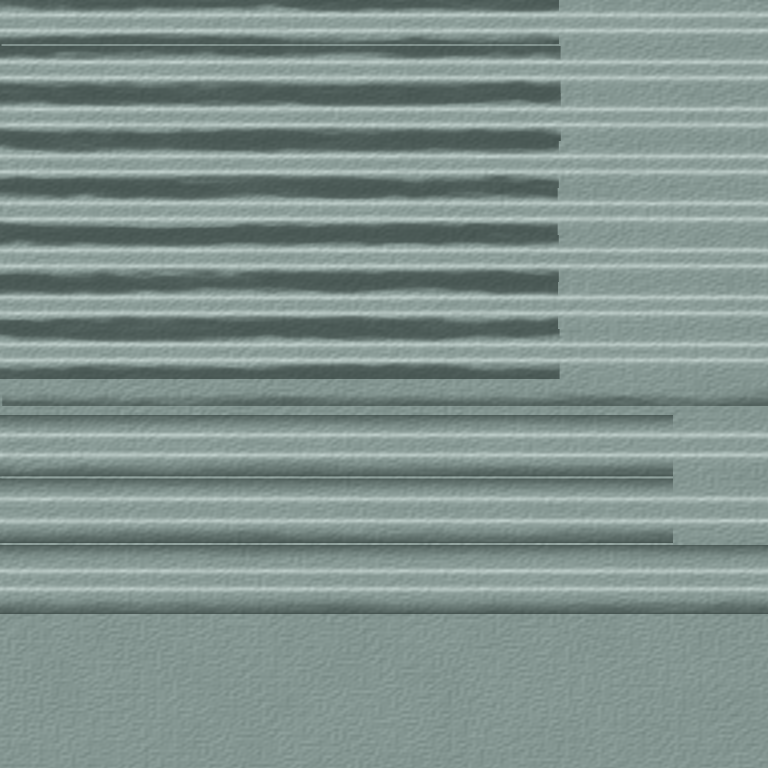
This background is drawn by a WebGL 1 fragment shader. Its source:

```glsl
precision highp float;
// Weathered grey-green metal shutter: ribbed slats, shadowed grooves and a plain sill.

#define SLAT_PITCH 0.0613
#define FIRST_SLAT 0.0297
#define RIB_GAP 0.0102
#define SLAT_RIGHT 0.7285
#define SLAT_BOTTOM 0.4935
#define PANEL_RIGHT 0.8763
#define RIB_WIDTH 0.0034
#define GRAIN 0.065
#define BASE vec3(0.515, 0.585, 0.568)
#define SHADOW vec3(0.275, 0.332, 0.318)
#define SHINE vec3(0.74, 0.80, 0.785)

uniform vec2 u_resolution;

float hash(vec2 p) {
  return fract(sin(dot(p, vec2(127.1, 311.7))) * 43758.5453);
}

float noise(vec2 p) {
  vec2 i = floor(p), f = fract(p);
  f = f * f * (3.0 - 2.0 * f);
  return mix(mix(hash(i), hash(i + vec2(1.0, 0.0)), f.x),
             mix(hash(i + vec2(0.0, 1.0)), hash(i + vec2(1.0, 1.0)), f.x), f.y);
}

// Horizontally drawn-out stains, centred on zero
float smudge(vec2 p) {
  return 0.6 * noise(p * vec2(9.0, 75.0)) + 0.4 * noise(p * vec2(37.0, 160.0)) - 0.5;
}

// Antialiased rectangle between two corners
float box(vec2 p, vec2 lo, vec2 hi) {
  vec2 aa = 0.6 / u_resolution;
  vec2 m = smoothstep(lo - aa, lo + aa, p) * (1.0 - smoothstep(hi - aa, hi + aa, p));
  return m.x * m.y;
}

// Narrow glint with a soft halo
float rib(float d) {
  float k = d / RIB_WIDTH;
  return 0.62 * exp(-k * k) + 0.25 * exp(-abs(d) / 0.0065);
}

float ribPair(float y, float center, float gap) {
  return rib(y - center - gap) + rib(y - center + gap);
}

// Shadow gathering along the top and bottom edges of a panel
float panelShade(vec2 p, float top, float bottom, float right, float stain) {
  float upper = 1.0 - smoothstep(0.0, 0.021, p.y - top + 0.004 * stain);
  float lower = 1.0 - smoothstep(0.0, 0.023, bottom - p.y + 0.010 * stain);
  float seam = exp(-abs(p.y - top) / 0.0018) + exp(-abs(p.y - bottom) / 0.0018);
  float shade = clamp(0.65 * upper + 0.75 * lower + 0.35 * seam, 0.0, 1.0);
  return shade * box(p, vec2(-0.1, top), vec2(right, bottom));
}

// Thin bright seam
float seamLine(vec2 p, float y, float right) {
  return box(p, vec2(0.002, y - 0.0012), vec2(right, y + 0.0012));
}

void main() {
  vec2 p = gl_FragCoord.xy / u_resolution;
  p.y = 1.0 - p.y; // measure downward from the top
  float stain = smudge(p);

  // Repeating slats: ribs run full width, grooves stop at a stepped edge
  float row = clamp(floor((p.y - FIRST_SLAT) / SLAT_PITCH + 0.5), 0.0, 7.0);
  float slatY = p.y - FIRST_SLAT - row * SLAT_PITCH;
  float slatEdge = SLAT_RIGHT + 0.005 * (hash(vec2(row, 4.0)) - 0.5);
  float groove = smoothstep(0.0125, 0.0235, abs(slatY) + 0.013 * stain);
  groove *= 0.96 + 0.35 * min(stain, 0.0);
  float shade = groove * box(p, vec2(-0.1), vec2(slatEdge, SLAT_BOTTOM));
  float shine = ribPair(slatY, 0.0, RIB_GAP) * step(p.y, SLAT_BOTTOM);

  // Ledge with a stained lower edge
  float ledge = smoothstep(0.508, 0.530, p.y - 0.016 * stain);
  shade += 0.8 * ledge * box(p, vec2(0.003, SLAT_BOTTOM), vec2(1.1, 0.5286));

  // Three broader panels
  shade += panelShade(p, 0.5404, 0.6204, PANEL_RIGHT, stain);
  shade += panelShade(p, 0.6230, 0.7070, PANEL_RIGHT, stain);
  shade += panelShade(p, 0.7096, 0.7995, 1.1, stain);
  shine += ribPair(p.y, 0.5794, 0.0130);
  shine += ribPair(p.y, 0.6640, 0.0143);
  shine += ribPair(p.y, 0.7552, 0.0117);

  // Bright joints between parts
  float seams = seamLine(p, 0.0586, slatEdge) + seamLine(p, 0.6217, PANEL_RIGHT)
              + seamLine(p, 0.7083, PANEL_RIGHT);

  vec3 color = mix(BASE, SHADOW, clamp(shade, 0.0, 1.0));
  color = mix(color, SHINE, clamp(shine, 0.0, 1.0));
  color = mix(color, mix(BASE, SHINE, 0.25), 0.8 * clamp(seams, 0.0, 1.0));

  // Embossed grain lit from the upper left, with faint mottling
  vec2 g = p * vec2(190.0, 260.0);
  float relief = noise(g) - noise(g + vec2(0.5, 0.7));
  float mottle = noise(p * 24.0) - 0.5;
  color += (GRAIN * relief + 0.012 * mottle) * (1.0 - 0.6 * clamp(shade, 0.0, 1.0));

  gl_FragColor = vec4(color, 1.0);
}
```
